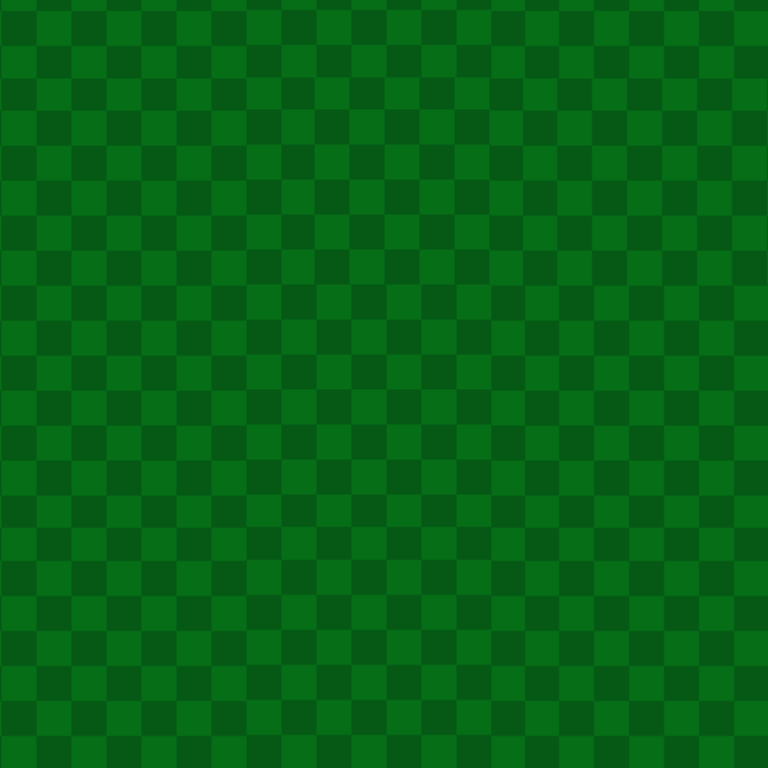
A three.js fragment shader for this pattern:

```glsl
// Two-tone green checkerboard, about 22 cells across and down, with faint wear.
// Coordinates are warped into cell units so a few rows and columns run narrow,
// then two softened square waves are multiplied to give the alternating tiles.

varying vec2 vUv;

const vec3 DARK_GREEN = vec3(0.02, 0.35, 0.08);
const vec3 LIGHT_GREEN = vec3(0.02, 0.43, 0.09);
const float CELL_SIZE = 0.04557;
const vec2 FIRST_CORNER = vec2(0.002, 0.0143);  // from the upper left
const float EDGE_SOFTNESS = 0.025;              // in cells

// 1 when index lies in the inclusive range first..last, else 0
float inRange(float index, float first, float last) {
  return step(first, index) * step(index, last);
}

// Square wave of +1 and -1 per cell, passing softly through 0 at each edge
float softSquareWave(float x, float softness) {
  float f = fract(x);
  float edgeDistance = min(f, 1.0 - f);
  float parity = 1.0 - 2.0 * mod(floor(x), 2.0);
  return parity * smoothstep(0.0, softness, edgeDistance);
}

// Canvas position, measured from the upper left, to uneven cell coordinates
vec2 unevenGrid(vec2 p, vec2 corner, float cellSize) {
  vec2 grid = (p - corner) / cellSize;

  // Narrowed columns and rows
  grid.x += 0.07 * smoothstep(0.62, 0.73, p.x);
  grid.y += 0.15 * smoothstep(0.06, 0.145, p.y);
  grid.y += 0.135 * smoothstep(0.644, 0.72, p.y);

  // Central columns sit slightly high
  grid.y += 0.03 * inRange(floor(grid.x), 7.0, 13.0);

  // A band of upper rows slips left beyond one narrow cell
  float slippedRows = inRange(floor(grid.y), 2.0, 7.0);
  grid.x += 0.057 * slippedRows * smoothstep(0.366, 0.41, p.x);
  return grid;
}

void main() {
  vec2 p = vec2(vUv.x, 1.0 - vUv.y);
  vec2 grid = unevenGrid(p, FIRST_CORNER, CELL_SIZE);

  // Matching parities give dark tiles, opposite parities light ones
  float checker = softSquareWave(grid.x, EDGE_SOFTNESS)
                * softSquareWave(grid.y, EDGE_SOFTNESS);
  vec3 color = mix(LIGHT_GREEN, DARK_GREEN, 0.5 + 0.5 * checker);
  gl_FragColor = vec4(color, 1.0);
}
```
